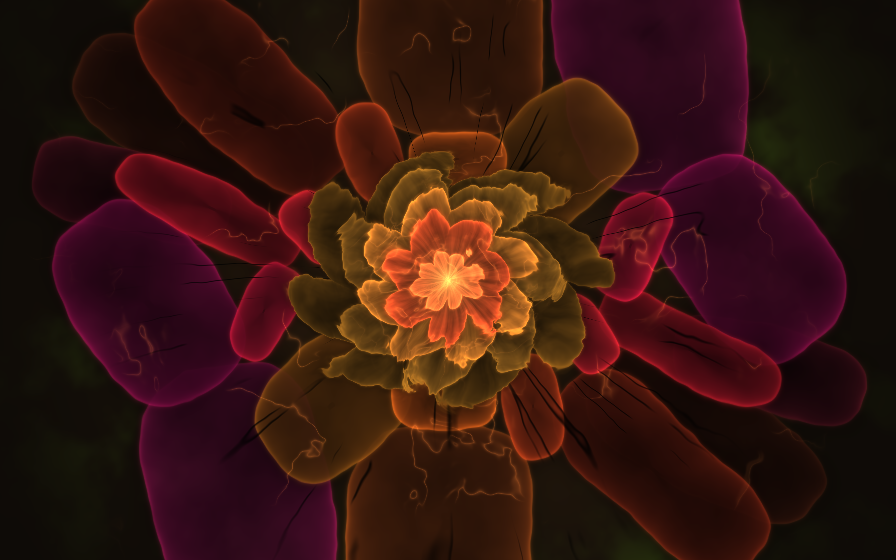
Reproduce this background procedurally as a Shadertoy shader.

```glsl
// A glowing fractal flower: broad translucent petals in point symmetry around
// a ruffled golden rosette. Petals are rotated superellipses with bright rims;
// the rosette is stacked scalloped layers; noise adds wisps, streaks and cracks.

const float TAU = 6.28319;
const int PETALS = 12;
const int LAYERS = 5;
const vec3 NIGHT = vec3(0.078, 0.060, 0.037);
const vec3 MOSS = vec3(0.030, 0.055, 0.008);
const vec3 WISP = vec3(0.50, 0.27, 0.11);
const vec3 HEART = vec3(1.0, 0.78, 0.36);
const float EDGE_RUFFLE = 0.022;
const float RIM_GAIN = 0.85;

// Centre x, centre y, half length, half width; back to front
const vec4 SHAPE[PETALS] = vec4[PETALS](
    vec4(-0.456, 0.281, 0.230, 0.100), vec4(-0.570, 0.156, 0.180, 0.075),
    vec4(0.367, 0.396, 0.240, 0.165), vec4(0.535, 0.040, 0.190, 0.130),
    vec4(0.010, 0.440, 0.180, 0.165), vec4(-0.373, 0.344, 0.230, 0.100),
    vec4(-0.429, 0.121, 0.175, 0.056), vec4(0.206, 0.229, 0.135, 0.105),
    vec4(0.325, 0.058, 0.095, 0.052), vec4(-0.144, 0.225, 0.095, 0.052),
    vec4(-0.240, 0.094, 0.070, 0.045), vec4(0.012, 0.215, 0.055, 0.090));
const float ANGLE[PETALS] = float[PETALS](
    2.61, 2.85, 1.75, -0.95, 1.57, 2.37, 2.67, 0.75, 1.16, 1.79, 2.2, 1.57);
const vec3 TINT[PETALS] = vec3[PETALS](
    vec3(0.13, 0.05, 0.03), vec3(0.15, 0.03, 0.06),
    vec3(0.29, 0.04, 0.17), vec3(0.30, 0.03, 0.17),
    vec3(0.30, 0.13, 0.05), vec3(0.25, 0.07, 0.04),
    vec3(0.38, 0.05, 0.09), vec3(0.33, 0.18, 0.05),
    vec3(0.46, 0.05, 0.14), vec3(0.42, 0.13, 0.06),
    vec3(0.46, 0.07, 0.11), vec3(0.48, 0.20, 0.06));

// Rosette radii and colours, outer to inner
const float RADIUS[LAYERS] = float[LAYERS](0.295, 0.205, 0.165, 0.118, 0.062);
const vec3 GOLD[LAYERS] = vec3[LAYERS](
    vec3(0.37, 0.24, 0.07), vec3(0.47, 0.31, 0.10), vec3(0.74, 0.43, 0.15),
    vec3(0.82, 0.28, 0.14), vec3(0.93, 0.38, 0.19));

float hash(vec2 p) {
    return fract(sin(dot(p, vec2(127.1, 311.7))) * 43758.5453);
}

float noise(vec2 p) {
    vec2 i = floor(p), f = fract(p);
    f = f * f * (3.0 - 2.0 * f);
    return mix(mix(hash(i), hash(i + vec2(1, 0)), f.x),
               mix(hash(i + vec2(0, 1)), hash(i + vec2(1, 1)), f.x), f.y);
}

float fbm(vec2 p) {
    float sum = 0.0, amp = 0.53;
    for (int i = 0; i < 4; i++) {
        sum += amp * noise(p);
        p = mat2(1.6, 1.2, -1.2, 1.6) * p + 7.3;
        amp *= 0.5;
    }
    return sum;
}

// Approximate signed distance to a rotated cubic superellipse
float petalDistance(vec2 p, vec4 shape, float angle) {
    float c = cos(angle), s = sin(angle);
    vec2 q = abs(mat2(c, -s, s, c) * (p - shape.xy)) / shape.zw;
    float f = max(pow(q.x * q.x * q.x + q.y * q.y * q.y, 1.0 / 3.0), 0.05);
    return (f - 1.0) / max(length(q * q / shape.zw) / (f * f), 1.0);
}

void mainImage(out vec4 fragColor, in vec2 fragCoord) {
    vec2 p = (fragCoord - 0.5 * iResolution.xy) / iResolution.y;
    float soft = max(1.2 / iResolution.y, 0.002);
    float r = length(p);
    vec2 dir = p / max(r, 0.001);
    float cloud = fbm(p * 9.0 + 3.0);
    vec2 warp = vec2(fbm(p * 7.0), fbm(p * 7.0 + 19.0)) - 0.5;

    // Dark ground with mossy haze
    vec3 col = NIGHT * (1.05 - 0.35 * smoothstep(0.3, 0.9, r));
    col += MOSS * exp(-9.0 * abs(r - 0.62)) * smoothstep(0.4, 0.75, cloud) * 2.0;
    col += vec3(0.10, 0.05, 0.015) * exp(-5.0 * r * r);

    // Broad petals, each paired with its half-turn twin
    for (int i = 0; i < PETALS; i++) {
        float side = dot(p, SHAPE[i].xy) < 0.0 ? -1.0 : 1.0;
        float d = petalDistance(side * p + warp * 0.035, SHAPE[i], ANGLE[i]);
        float inside = smoothstep(soft, -soft, d);
        float shade = 0.50 + 0.45 * exp(min(d, 0.0) * 18.0) + 0.45 * (cloud - 0.4);
        col *= 1.0 - 0.35 * exp(-max(d, 0.0) * 60.0) * (1.0 - inside);
        col = mix(col, TINT[i] * shade, 0.90 * inside);
        float rim = 0.55 * exp(-abs(d) * 330.0) + 0.22 * exp(-abs(d) * 70.0) * inside;
        col += TINT[i] * vec3(1.5, 1.6, 1.2) * rim * RIM_GAIN * (0.4 + 1.2 * cloud);
    }

    // Fine bright wisps and dark radial cracks
    float filament = exp(-abs(fbm(p * 8.0 + warp * 1.5 + 31.0) - 0.5) * 110.0);
    float patchy = smoothstep(0.48, 0.72, noise(p * 11.0 + 5.0));
    col += WISP * filament * patchy * 0.55 * smoothstep(0.80, 0.45, r);
    float vein = abs(noise(dir * 11.0 + r * 1.8 + warp * 0.8) - 0.5);
    float crack = smoothstep(0.035, 0.0, vein) * smoothstep(0.5, 0.7, noise(p * 14.0));
    col *= 1.0 - 0.75 * crack * smoothstep(0.65, 0.40, r);

    // Ruffled rosette, each layer shading the one beneath
    float ruffle = fbm(p * 24.0 + warp * 6.0) - 0.5;
    for (int i = 0; i < LAYERS; i++) {
        float k = float(i);
        vec2 q = p * vec2(1.0, i == 0 ? 1.28 : 1.03);
        float radius = length(q);
        float turn = atan(q.y, q.x) / TAU + 0.09 * k + radius * 0.6;
        float lobe = abs(fract(turn * (8.0 - mod(k, 2.0))) - 0.5) * 2.0;
        float edge = RADIUS[i] * (1.0 - 0.30 * lobe * lobe);
        float d = radius - edge + ruffle * EDGE_RUFFLE * 2.2;
        float inside = smoothstep(soft, -soft, d);
        float streak = fbm(dir * (7.0 + k) + vec2(radius * 12.0, k * 5.0) + warp * 3.0);
        float shade = 0.48 + 0.45 * exp(min(d, 0.0) * 28.0) + 0.65 * (streak - 0.4);
        shade *= 1.0 - 0.22 * smoothstep(0.6, 1.0, lobe);
        col *= 1.0 - 0.45 * exp(-max(d, 0.0) * 70.0) * (1.0 - inside);
        col = mix(col, GOLD[i] * shade, inside);
        col += GOLD[i] * vec3(0.8, 0.75, 0.6) * exp(-abs(d) * 260.0) * (0.3 + streak);
    }

    // Golden threads and the glowing heart
    float thread = exp(-abs(fbm(p * 21.0 + warp * 3.0) - 0.48) * 45.0);
    col += WISP * thread * 0.55 * smoothstep(0.22, 0.07, r);
    col += HEART * (0.75 * exp(-r * 55.0) + 0.22 * exp(-r * 18.0));

    fragColor = vec4(clamp(col, 0.0, 1.0), 1.0);
}
```
